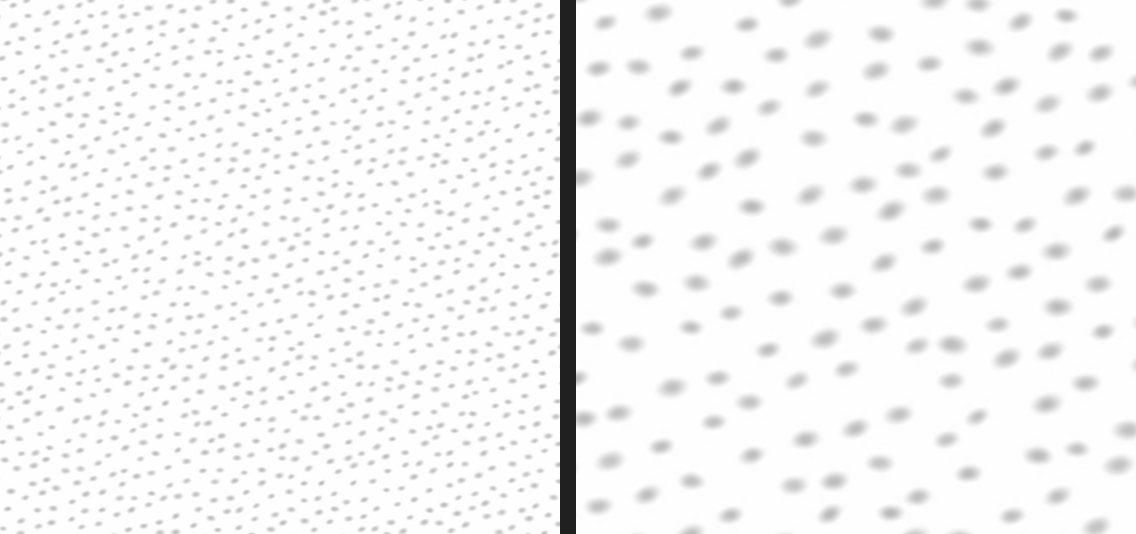
Left, the full canvas; right, a detail of the centre.
Give the GLSL for this pattern, as a Shadertoy shader.

```glsl
// Soft grey oval flecks scattered evenly over white paper.

#define COLUMNS 30.5                  // dot spacings per canvas height
#define ROW_STEP 0.866                // row distance over dot spacing
#define GRID_TURN 0.33                // rotation of the hidden lattice
#define JITTER 0.46                   // scatter of each dot in its cell
#define DOT_RADII vec2(0.178, 0.116)  // in dot spacings
#define DOT_TILT 0.2                  // mean direction of the ovals
#define TILT_SPREAD 0.6
#define SIZE_SPREAD 0.24
#define PAPER vec3(0.995)
#define INK vec3(0.75)
#define MOTTLE 0.012                  // faint unevenness around the dots

// Coordinates of a point in axes turned by the given angle
mat2 turnAxes(float angle) {
    float c = cos(angle), s = sin(angle);
    return mat2(c, -s, s, c);
}

vec4 hash4(vec2 cell) {
    vec4 seed = vec4(dot(cell, vec2(127.1, 311.7)), dot(cell, vec2(269.5, 183.3)),
                     dot(cell, vec2(419.2, 371.9)), dot(cell, vec2(87.4, 241.6)));
    return fract(sin(seed) * 43758.55);
}

// Coverage of one blurred oval; offset is measured from its centre
float softOval(vec2 offset, float tilt, float size) {
    float radius = length(turnAxes(tilt) * offset / (DOT_RADII * size));
    return 1.0 - smoothstep(0.15, 1.95, radius);
}

// Jittered, staggered lattice: x = dot coverage, y = wide halo
vec2 dotField(vec2 p) {
    vec2 field = vec2(0.0);
    float baseRow = floor(p.y / ROW_STEP);
    for (int j = -1; j <= 1; j++) {
        float row = baseRow + float(j);
        float stagger = 0.5 * mod(row, 2.0);
        float baseColumn = floor(p.x - stagger);
        for (int i = -1; i <= 1; i++) {
            vec2 cell = vec2(baseColumn + float(i), row);
            vec4 rnd = hash4(cell);
            vec2 centre = cell + 0.5 + JITTER * (rnd.xy - 0.5);
            centre = vec2(centre.x + stagger, centre.y * ROW_STEP);

            vec2 offset = p - centre;
            float tilt = DOT_TILT - GRID_TURN + TILT_SPREAD * (rnd.z - 0.5);
            float size = 1.0 + SIZE_SPREAD * (rnd.w - 0.5);
            float strength = 0.9 + 0.15 * fract(rnd.z * 7.0 + rnd.w);
            field.x = max(field.x, strength * softOval(offset, tilt, size));
            field.y = max(field.y, exp(-14.0 * dot(offset, offset)));
        }
    }
    return field;
}

// Fine ripple from layered sines, about -1 to 1
float ripple(vec2 p) {
    return 0.5 * sin(17.0 * p.x + 2.0 * sin(5.3 * p.y))
         + 0.5 * sin(19.0 * p.y + 2.0 * sin(4.1 * p.x));
}

void mainImage(out vec4 fragColor, in vec2 fragCoord) {
    vec2 canvas = fragCoord / iResolution.y * COLUMNS;
    vec2 field = dotField(turnAxes(GRID_TURN) * canvas);

    vec3 color = mix(PAPER, INK, field.x);
    color += MOTTLE * field.y * ripple(canvas);
    fragColor = vec4(clamp(color, 0.0, 1.0), 1.0);
}
```
